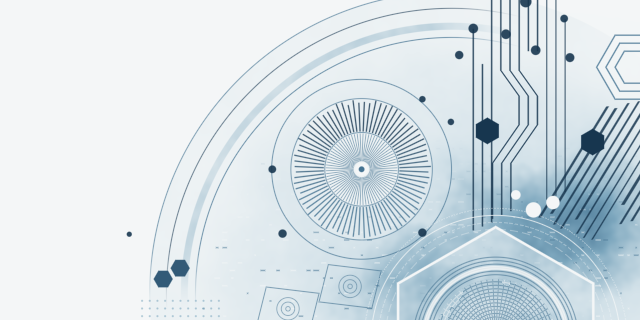
A Shadertoy shader for this background:

```glsl
// Pale technical collage: sweeping arcs, a spoked wheel, circuit traces and a
// hexagonal dome over a blue wash. Blobs and gradient noise tint the paper;
// distance functions and repeats ink the lines. Unit: canvas height.
#define PAPER vec3(.955, .965, .967)
#define MIST vec3(.82, .88, .91)
#define STEEL vec3(.49, .655, .745)
#define DEEP vec3(.27, .45, .57)
#define NAVY vec3(.09, .21, .31)
#define ARC_CENTER vec2(1.411, .083)
#define WHEEL vec2(1.13, .471)
#define DOME vec2(1.549, -.062)
#define THIN .0014
#define SPOKES 76.
#define TAU 6.28318

const vec3 DOTS[13] = vec3[13](  // x, y, radius
  vec3(1.479, .911, .015), vec3(1.581, .893, .015), vec3(1.674, .843, .015),
  vec3(1.781, .82, .014), vec3(1.435, .828, .013), vec3(1.643, .995, .018),
  vec3(1.763, .942, .012), vec3(1.32, .69, .01), vec3(.851, .471, .012),
  vec3(.883, .27, .013), vec3(1.32, .273, .013), vec3(1.409, .619, .01),
  vec3(.404, .268, .008));
const vec3 HEXES[4] = vec3[4](vec3(1.523, .591, .036), vec3(1.852, .556, .036),
  vec3(.51, .128, .026), vec3(.563, .162, .026));
const vec3 PEARLS[3] = vec3[3](vec3(1.667, .344, .024),
  vec3(1.612, .391, .015), vec3(1.728, .367, .021));

vec3 col;
void ink(vec3 c, float amount) { col = mix(col, c, amount); }
float hash(vec2 p) {
  vec3 q = fract(p.xyx * .1031);
  q += dot(q, q.yzx + 33.33);
  return fract((q.x + q.y) * q.z);
}
float corner(vec2 cell, vec2 offset) {
  float a = TAU * hash(cell);
  return dot(vec2(cos(a), sin(a)), offset);
}
float noise(vec2 p) {
  vec2 i = floor(p), f = p - i, u = f * f * (3. - 2. * f), e = vec2(1, 0);
  return mix(mix(corner(i, f), corner(i + e, f - e), u.x),
    mix(corner(i + e.yx, f - e.yx), corner(i + 1., f - 1.), u.x), u.y);
}
float fill(float d) { float aa = .8 / iResolution.y; return 1. - smoothstep(-aa, aa, d); }
float stroke(float d, float w) { return fill(abs(d) - w); }
float span(float x, float a, float b) { return fill(a - x) * fill(x - b); }
float blob(vec2 d, float r) { return exp(-dot(d, d) / (r * r)); }
float repeat(float x, float size) { return abs(fract(x / size) - .5) * size; }
float hexagon(vec2 p, float apothem) {  // pointed at the top
  p = abs(p);
  return max(p.x, .5 * p.x + .866 * p.y) - apothem;
}
vec3 wash(float t) {
  vec3 c = mix(PAPER, MIST, clamp(t * 3., 0., 1.));
  c = mix(c, STEEL, clamp(t * 3. - 1., 0., 1.));
  return mix(c, DEEP, clamp(t * 3. - 2., 0., 1.));
}

void mainImage(out vec4 fragColor, in vec2 fragCoord) {
  vec2 p = fragCoord / iResolution.y;
  float grain = noise(p * 5.) + .5 * noise(p * 13.) + .3 * noise(p * 37.);

  // Blue wash inside the great arc
  float R = length(p - ARC_CENTER);
  float tint = .07 * fill(R - .943) + .11 * (1. - smoothstep(.6, .85, R));
  tint += .45 * blob(p - vec2(1.86, .32), .23) + .42 * blob(p - vec2(1.55, .2), .27)
    + .25 * blob(p - vec2(1.2, .1), .21);
  col = wash(tint * (1. + .35 * grain));

  // Great arcs, dissolving toward the ground and the right
  float fade = smoothstep(.02, .25, p.y) * (1. - smoothstep(1.35, 1.65, p.x));
  ink(STEEL, .45 * fade * stroke(R - .835, .011) * (.75 + .5 * grain));
  ink(DEEP, .7 * fade * stroke(R - .943, THIN));
  ink(NAVY, .65 * fade * stroke(R - .891, THIN));
  ink(DEEP, .8 * fade * stroke(R - .8, THIN));

  // Scattered short marks, white and blue
  vec2 cell = floor(p * 42.), f = fract(p * 42.) - .5;
  float pick = hash(cell), w = .08 + .3 * hash(cell + 7.);
  float mark = fill((max(abs(f.x) - w, abs(f.y) - .09)) / 42.);
  mark *= step(.83, pick) * fill(R - .78) * (1. - smoothstep(.15, .6, p.y));
  ink(pick > .93 ? DEEP : PAPER, .55 * mark);

  // Spoked wheel
  vec2 q = p - WHEEL;
  float r = length(q), a = atan(q.y, q.x);
  ink(PAPER, .75 * fill(r - .115) + .3 * span(r, .115, .221));
  float rim = .205 + .016 * hash(vec2(floor(a * SPOKES / TAU), 3));
  float spoke = repeat(a, TAU / SPOKES) * r;
  ink(mix(DEEP, NAVY, smoothstep(-.1, .15, q.y)), .85 * span(r, .118, rim) * stroke(spoke, .0019));
  ink(DEEP, .65 * span(r, .025, .112) * stroke(spoke, .0011));
  ink(DEEP, .7 * max(stroke(r - .115, THIN), stroke(r - .221, THIN)));
  ink(DEEP, .75 * stroke(r - .281, THIN));
  ink(PAPER, fill(r - .02));
  ink(DEEP, fill(r - .009));

  // Slanted strokes at the right
  float across = dot(p - vec2(1.87, .5), vec2(.85, -.52)) / .025;
  float edge = hash(vec2(floor(across), 5));
  float reach = span(p.y, .25 + .13 * edge, .7 - .06 * edge) * span(across, -3., 8.);
  ink(NAVY, .85 * reach * stroke((fract(across) - .5) * .025, .002 + .003 * edge));

  // Circuit traces; the middle three bend
  float bend = .057 * clamp((.78 - p.y) / .08, 0., 1.) - .083 * clamp((.61 - p.y) / .12, 0., 1.);
  for (int i = 0; i < 11; i++) {
    float k = float(i), top = i == 0 ? .91 : i == 1 ? .8 : i == 10 ? .94 : 1.1;
    float bottom = i == 6 || i == 7 ? .84 : .28 + .012 * k;
    float x = 1.479 + .0287 * k + (i > 2 && i < 6 ? bend : 0.);
    ink(NAVY, .85 * span(p.y, bottom, top) * stroke(p.x - x, i > 7 ? .0016 : .0023));
  }

  // Nested hexagons at the upper right, coiled plates below the wheel
  q = (p - vec2(1.98, .79)).yx;
  ink(PAPER, .7 * fill(hexagon(q, .1)));
  for (int i = 0; i < 3; i++)
    ink(DEEP, .85 * stroke(hexagon(q, .1 - .025 * float(i)), .002));
  for (int i = 0; i < 2; i++) {
    q = p - vec2(.9, .035) - float(i) * vec2(.194, .07);
    float plate = max(abs(q.x - .25 * q.y) - .085, abs(q.y + .12 * q.x) - .06);
    ink(DEEP, .7 * stroke(plate, THIN));
    ink(DEEP, .6 * stroke(repeat(length(q), .014), .0012) * fill(length(q) - .045));
  }

  // Dome: halo rings, hexagonal shell, engraved globe
  q = p - DOME;
  r = length(q); a = atan(q.y, q.x);
  for (int i = 0; i < 4; i++) {
    float dash = step(.3, fract(a * (9. + 13. * float(i))));
    ink(PAPER, (i == 2 ? .85 : .4 * dash) * stroke(r - .345 - .022 * float(i), THIN));
  }
  float shell = hexagon(q, .305), rings = stroke(repeat(r, .011), .0016);
  ink(wash(.38 + .2 * grain), .8 * fill(shell));
  ink(PAPER, stroke(shell, .004));
  ink(DEEP, .65 * rings * span(r, .2, .265));
  ink(PAPER, .85 * stroke(r - .225, .006));
  float grid = max(rings, stroke(repeat(a, TAU / 64.) * r, .0012));
  ink(mix(DEEP, PAPER, step(.2, grain)), .6 * grid * fill(r - .19));

  // Dot lattice at the lower left
  float lattice = fill(length(fract(p / .024) - .5) * .024 - .003);
  ink(STEEL, .6 * lattice * span(p.x, .44, .7) * span(p.y, 0., .07));

  // Nodes, solid hexagons and pearls
  for (int i = 0; i < 13; i++)
    ink(NAVY, .9 * fill(length(p - DOTS[i].xy) - DOTS[i].z));
  for (int i = 0; i < 4; i++) {
    q = p - HEXES[i].xy;
    ink(i < 2 ? NAVY : mix(DEEP, NAVY, .4), fill(hexagon(i < 2 ? q : q.yx, HEXES[i].z)));
  }
  for (int i = 0; i < 3; i++)
    ink(PAPER, fill(length(p - PEARLS[i].xy) - PEARLS[i].z));
  fragColor = vec4(col, 1);
}
```
